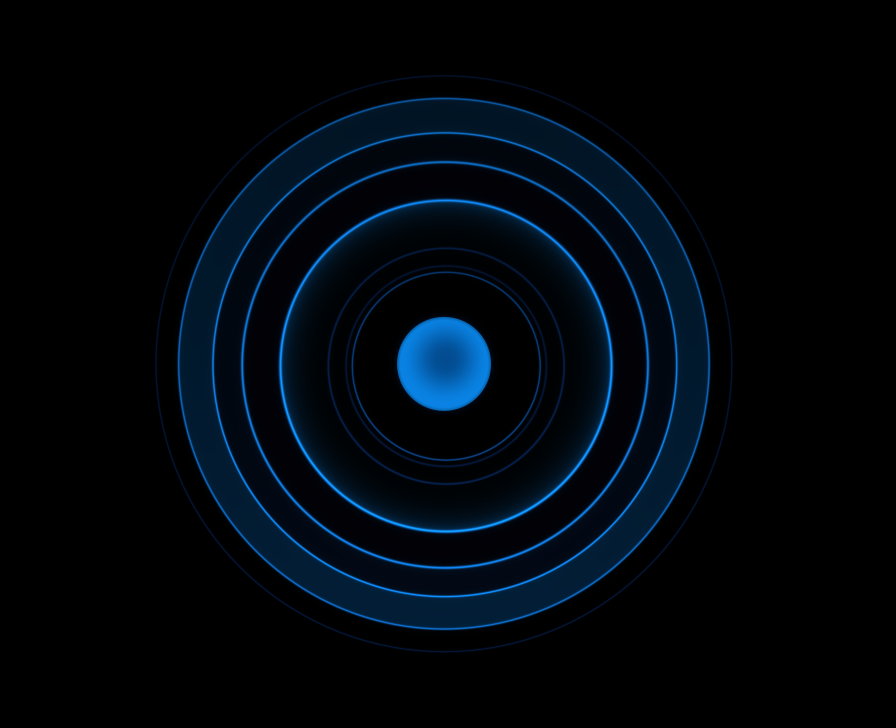
A WebGL 2 fragment shader for this background:

```glsl
#version 300 es
precision highp float;

uniform vec2 u_resolution;
out vec4 fragColor;

// Lengths are fractions of the canvas height, measured from its middle.
const vec2 OUTER_CENTER = vec2(-0.0056, 0.0003);
const vec2 INNER_CENTER = vec2(-0.0024, -0.0030);
const float DISC_RADIUS = 0.0645;
const float BAND_INNER = 0.3184;
const float BAND_OUTER = 0.3645;
const float TROUGH_INNER = 0.2786;
const float BOWL_RADIUS = 0.2276;
const float BOWL_FADE = 0.024;

const vec3 BAND_COLOR = vec3(0.006, 0.105, 0.190);
const vec3 TROUGH_COLOR = vec3(0.006, 0.030, 0.070);
const vec3 GAP_COLOR = vec3(0.002, 0.004, 0.022);
const vec3 BOWL_GLOW = vec3(0.010, 0.150, 0.270);
const vec3 DISC_CORE = vec3(0.010, 0.300, 0.570);
const vec3 DISC_RIM = vec3(0.035, 0.510, 0.890);
const vec3 LINE_DIM = vec3(0.060, 0.320, 0.800);
const vec3 LINE_BRIGHT = vec3(0.060, 0.530, 0.950);

// Each ring: radius, line width, brightness, drift towards INNER_CENTER.
const int RING_COUNT = 8;
const vec4 RINGS[RING_COUNT] = vec4[](
  vec4(0.3955, 0.0011, 0.26, 0.0),
  vec4(0.3645, 0.0014, 0.68, 0.0),
  vec4(0.3184, 0.0014, 0.82, 0.4),
  vec4(0.2786, 0.0018, 0.86, 0.5),
  vec4(0.2276, 0.0020, 0.92, 0.9),
  vec4(0.1619, 0.0015, 0.34, 1.0),
  vec4(0.1376, 0.0015, 0.26, 1.0),
  vec4(0.1290, 0.0012, 0.56, 1.0)
);

// Signed distance to a circle whose center drifts between the two centers.
float circle(vec2 p, float radius, float drift) {
  return length(p - mix(OUTER_CENTER, INNER_CENTER, drift)) - radius;
}

// Antialiased coverage of the inside of a shape.
float inside(float d, float pixel) {
  return 1.0 - smoothstep(-0.7 * pixel, 0.7 * pixel, d);
}

// Soft line that keeps its energy when thinner than a pixel.
float softLine(float d, float width, float pixel) {
  float spread = sqrt(width * width + 0.12 * pixel * pixel);
  return width / spread * exp(-d * d / (spread * spread));
}

void main() {
  float pixel = 1.0 / u_resolution.y;
  vec2 p = (gl_FragCoord.xy - 0.5 * u_resolution) * pixel;
  vec2 q = p - OUTER_CENTER;
  float lowness = 0.5 - 0.5 * q.y / max(length(q), 0.001);

  // Nested flat zones, from the outer band inwards
  float bandEdge = circle(p, BAND_OUTER, 0.0);
  float troughEdge = circle(p, BAND_INNER, 0.4);
  float gapEdge = circle(p, TROUGH_INNER, 0.5);
  float bowlEdge = circle(p, BOWL_RADIUS, 0.9);
  vec3 color = BAND_COLOR * mix(0.75, 1.1, lowness) * inside(bandEdge, pixel);
  vec3 trough = TROUGH_COLOR * mix(0.7, 1.1, lowness);
  color = mix(color, trough, inside(troughEdge, pixel));
  color = mix(color, GAP_COLOR, inside(gapEdge, pixel));

  // Bowl: light falls off inwards from its rim
  float depth = max(-bowlEdge, 0.0);
  float falloff = 0.75 * exp(-depth / BOWL_FADE) + 0.25 * exp(-depth / (0.3 * BOWL_FADE));
  vec3 bowl = BOWL_GLOW * falloff;
  color = mix(color, bowl, inside(bowlEdge, pixel));
  color *= 1.0 - inside(circle(p, RINGS[7].x, 1.0), pixel);

  // Glowing rings, a little brighter towards the bottom
  for (int i = 0; i < RING_COUNT; i++) {
    vec4 ring = RINGS[i];
    float d = circle(p, ring.x, ring.w);
    vec3 tint = mix(LINE_DIM, LINE_BRIGHT, smoothstep(0.25, 0.85, ring.z));
    float level = ring.z * mix(0.85, 1.08, lowness);
    float halo = 0.10 * ring.z * ring.z * exp(-abs(d) / (2.5 * ring.y));
    color += tint * (level * softLine(d, ring.y, pixel) + halo);
  }

  // Central disc with a bright rim and a soft surrounding halo
  float discEdge = circle(p, DISC_RADIUS, 0.05);
  vec2 corePoint = q - vec2(0.002, 0.006);
  float rim = smoothstep(0.1, 0.95, length(corePoint) / DISC_RADIUS);
  vec3 disc = mix(DISC_CORE, DISC_RIM, rim);
  disc *= 1.0 - 0.22 * smoothstep(-0.005, 0.0, discEdge);
  color += LINE_DIM * 0.15 * exp(-max(discEdge, 0.0) / 0.003);
  color = mix(color, disc, inside(discEdge, pixel));

  fragColor = vec4(clamp(color, 0.0, 1.0), 1.0);
}
```
